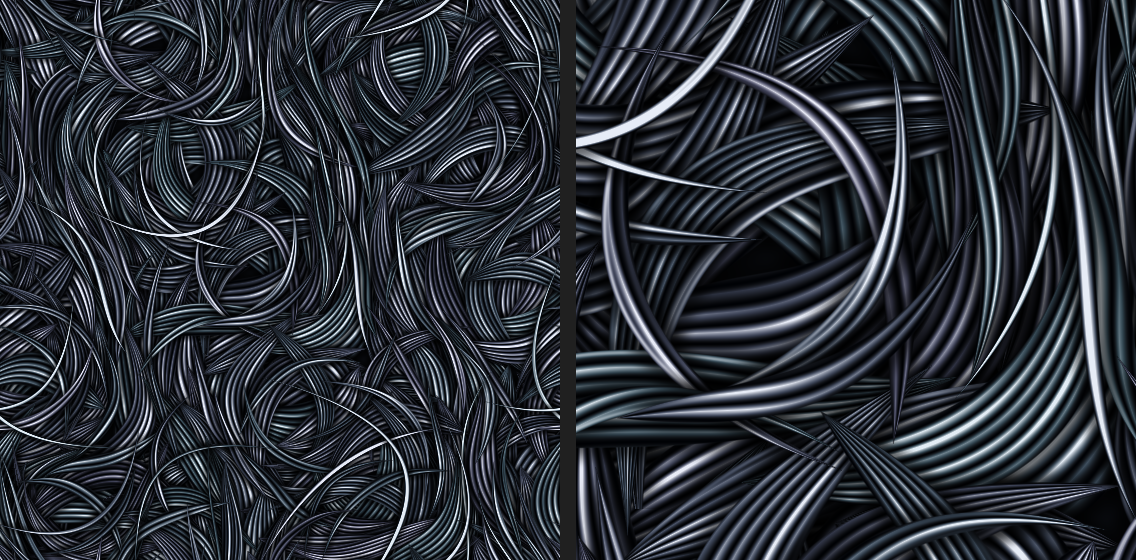
Left: the whole. Right: its middle third, enlarged.
A Shadertoy shader for this texture:

```glsl
#define TAU 6.2831853
#define DRIFT 2.2
#define MAX_BEND 8.0
#define GAIN 1.55
#define STRAND_POWER 1.6
#define RIM_WIDTH 0.0014
#define SHADOW_REACH 0.013
#define SHADOW_DEPTH 0.55

vec3 hash3(vec2 p) {
    vec3 q = fract(vec3(p.xyx) * vec3(0.1031, 0.1030, 0.0973));
    q += dot(q, q.yxz + 33.33);
    return fract((q.xxy + q.yzz) * q.zyx);
}

// Gradient of one sine wave of the stream function
vec2 wave(vec2 p, vec2 k, float phase) {
    return k * cos(TAU * dot(k, p) + phase);
}

// Unit combing direction: upward drift with periodic swirls
vec2 flow(vec2 p) {
    vec2 g = vec2(DRIFT, 0.0);
    g += 1.1 * wave(p, vec2(2, 1), 0.6);
    g += 1.2 * wave(p, vec2(1, -2), 2.1);
    g += 0.7 * wave(p, vec2(-3, 1), 4.0);
    g += 0.6 * wave(p, vec2(1, 3), 5.2);
    return normalize(vec2(-g.y, g.x) + 1e-4);
}

float cross2(vec2 a, vec2 b) { return a.x * b.y - a.y * b.x; }

// Luminance to cool slate colour, with a small hue shift per lock
vec3 slate(float luma, float hue) {
    float cool = smoothstep(0.0, 0.3, luma) * (1.0 - 0.5 * smoothstep(0.4, 0.9, luma));
    vec3 tint = vec3(-0.038, 0.0, 0.052) + (hue - 0.5) * vec3(0.05, -0.025, 0.02);
    return vec3(0.0, 0.006, 0.02) + luma + tint * cool;
}

// Paints one curved, tapered lock of strands over the colour
void paintLock(inout vec3 col, vec2 offset, vec2 centre, vec3 rnd, vec3 rnd2,
               float halfLength, float halfWidth, float strands, float gain) {
    float px = 1.0 / iResolution.y;
    vec2 dir = flow(centre);
    vec2 step1 = dir * 0.035;
    float bend = cross2(flow(centre - step1), flow(centre + step1)) / 0.07;
    bend = clamp(bend + (rnd.x - 0.5) * 5.0, -MAX_BEND, MAX_BEND);
    float twist = (rnd2.x - 0.5) * 22.0;

    // Coordinates along and across the bent axis
    float x = dot(offset, dir);
    float u = x / halfLength;
    if (abs(u) >= 1.0) return;
    float y = cross2(dir, offset) - 0.5 * bend * x * x - twist * x * x * x;
    float slope = bend * x + 3.0 * twist * x * x;
    float stretch = sqrt(1.0 + slope * slope);
    float taper = 1.0 - u * u;
    float width = halfWidth * taper * (1.0 - 0.35 * u);
    float across = y / stretch;
    float outside = abs(across) - width;
    if (outside > SHADOW_REACH) return;

    // Shadow on the hair below
    float shadow = 1.0 - smoothstep(0.0, SHADOW_REACH, outside);
    col *= 1.0 - SHADOW_DEPTH * shadow * smoothstep(0.0, 0.4, taper);

    // Strands converge towards both ends
    float v = across / max(width, 1e-5);
    float s = (0.5 * v + 0.5) * strands;
    if (strands > 1.5) s += 0.3 * sin(u * 4.0 + rnd.y * TAU);
    float f = fract(s);
    vec3 strand = hash3(vec2(floor(s) + 20.0, floor(rnd.z * 900.0)));
    float ridge = pow(min(f / 0.62, (1.0 - f) / 0.38), STRAND_POWER);
    float detail = smoothstep(0.8 * px, 3.0 * px, 2.0 * width / strands);
    ridge = mix(0.3, ridge, detail);
    float shine = 0.72 + 0.28 * cos(u * 3.5 + strand.y * 4.0 + rnd.y * 2.0);
    float body = mix(0.3, 1.0, 1.0 - smoothstep(0.5, 1.0, abs(v)));
    float luma = gain * ridge * (0.3 + 0.9 * strand.x) * shine * body;
    luma *= 0.45 + 0.55 * taper;

    // Thin lit rim along one side
    float side = rnd2.y < 0.5 ? -1.0 : 1.0;
    float rimWidth = max(RIM_WIDTH, 0.7 * px);
    float rim = (across * side - width + 1.3 * rimWidth) / rimWidth;
    luma += 0.75 * rnd2.z * rnd2.z * exp(-rim * rim) * taper;

    float cover = 1.0 - smoothstep(-px, px, outside);
    col = mix(col, slate(min(luma, 0.92), rnd.z), cover);
}

// Scatters locks over a jittered grid, painted in a fixed order
void paintLayer(inout vec3 col, vec2 p, float cells, float halfWidth,
                float strands, float presence, float gain, float seed) {
    vec2 home = floor(p * cells);
    for (int j = 2; j >= -2; j--) {
        for (int i = -2; i <= 2; i++) {
            vec2 cell = home + vec2(i, j);
            vec2 id = mod(cell, cells) + seed;
            vec3 place = hash3(id);
            if (place.z > presence) continue;
            vec3 rnd = hash3(id + 47.3);
            vec3 rnd2 = hash3(id + 91.7);
            vec2 centre = (cell + 0.2 + 0.6 * place.xy) / cells;
            float halfLength = (1.4 + 0.6 * rnd.y) / cells;
            float size = halfWidth * (0.7 + 0.6 * rnd2.x);
            paintLock(col, p - centre, centre, rnd, rnd2, halfLength, size, strands, gain);
        }
    }
}

void mainImage(out vec4 fragColor, in vec2 fragCoord) {
    vec2 p = fragCoord / iResolution.y;
    vec3 col = slate(0.03, 0.5);
    paintLayer(col, p, 14.0, 0.036, 8.0, 1.0, GAIN, 3.0);     // undercoat
    paintLayer(col, p, 11.0, 0.025, 6.0, 0.75, GAIN, 130.0);  // sweeping locks
    paintLayer(col, p, 13.0, 0.009, 2.0, 0.4, GAIN, 260.0);   // loose wisps
    paintLayer(col, p, 9.0, 0.0042, 1.0, 0.25, 2.6, 390.0);   // pale crescents
    fragColor = vec4(clamp(col, 0.0, 1.0), 1.0);
}
```
